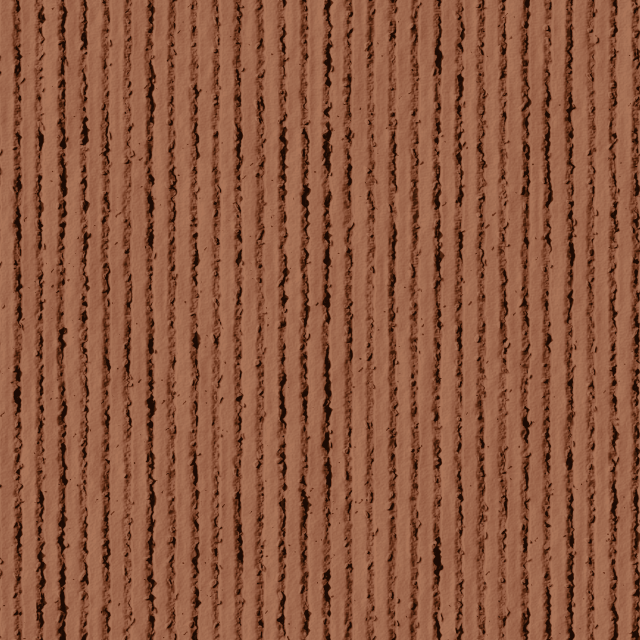
Give the GLSL for this texture, as a Shadertoy shader.

```glsl
const float RIBS = 29.0;          // ribs across the canvas
const float RIB_SHIFT = 0.33;     // puts the first groove in place
const float GROOVE_DEPTH = 0.20;
const float GROOVE_SHADE = 1.25;  // ramp steps lost inside a groove
const float FLECK_SHADE = 1.5;
const float CRACK_SHADE = 3.6;
const float CRUMB_SHADE = 1.9;    // shadow thrown by a crumb
const float PIT_SHADE = 2.8;
const float LUMP_ROWS = 1.6;      // lump cells per rib width, upwards
const float LUMP_HEIGHT = 0.13;
const float LUMP_CHANCE = 0.62;
const float PIT_CHANCE = 0.03;
const float FLAT_TONE = 4.6;      // position of a flat face on the colour ramp
const float RELIEF = 1.4;         // strength of the side light
const float LIGHT_STEP = 0.055;   // slope sampling distance, in rib widths
const vec2 TO_LIGHT = vec2(-0.88, 0.47);
const vec3 CLAY[6] = vec3[6](
    vec3(0.11, 0.04, 0.01), vec3(0.25, 0.11, 0.04), vec3(0.39, 0.18, 0.09),
    vec3(0.50, 0.28, 0.18), vec3(0.59, 0.37, 0.27), vec3(0.65, 0.44, 0.33));

float hash(vec2 p) { return fract(sin(dot(p, vec2(127.1, 311.7))) * 43758.5453); }

float noise(vec2 p) {
    vec2 i = floor(p), f = fract(p);
    f = f * f * (3.0 - 2.0 * f);
    return mix(mix(hash(i), hash(i + vec2(1, 0)), f.x),
               mix(hash(i + vec2(0, 1)), hash(i + vec2(1, 1)), f.x), f.y);
}

// Signed distance across the rib from its wandering groove line
float grooveOffset(vec2 q) {
    float id = floor(q.x);
    float wander = 0.08 * (noise(vec2(id * 13.0, q.y * 0.45)) - 0.5)
                 + 0.07 * (noise(vec2(id * 29.0, q.y * 2.7)) - 0.5);
    return fract(q.x) - 0.5 + wander + 0.09 * (noise(q * 5.0) - 0.5);
}

float grooveBand(float d) {
    return smoothstep(-0.30, -0.04, d) * (1.0 - smoothstep(0.06, 0.20, d));
}

// Ragged crumbs pressed along the shaded edge of each groove
float lumps(vec2 q) {
    float ragged = 0.8 * (noise(q * 7.0) - 0.5), h = 0.0;
    for (int j = -1; j <= 1; j++) {
        vec2 cell = floor(q * vec2(1.0, LUMP_ROWS)) + vec2(0, j);
        float present = step(hash(cell + 3.7), LUMP_CHANCE);
        vec2 centre = vec2(0.44 + 0.34 * (hash(cell + 8.1) - 0.5),
                           (cell.y + hash(cell + 5.3)) / LUMP_ROWS);
        vec2 size = mix(vec2(0.08, 0.09), vec2(0.17, 0.25),
                        vec2(hash(cell + 1.9), hash(cell + 6.2)));
        vec2 away = vec2(fract(q.x), q.y) - centre;
        away.x += away.y * (hash(cell + 9.4) - 0.5);
        h = max(h, present * (1.0 - smoothstep(0.4, 1.0, length(away / size) + ragged)));
    }
    return h;
}

// Surface height: groove walls, dents and grain, roughest in the groove
float height(vec2 q) {
    float groove = grooveBand(grooveOffset(q));
    float grain = 0.55 * noise(q * 8.0) + 0.45 * noise(q * 15.0 + 4.0);
    float dents = 0.10 * noise(q * vec2(3.0, 1.7));
    return LUMP_HEIGHT * lumps(q) + dents + mix(0.055, 0.19, groove) * grain
         - GROOVE_DEPTH * groove;
}

// Broken dark crack at the groove floor, from 0 to 1
float crack(vec2 q, float d) {
    float id = floor(q.x);
    float jag = 0.14 * (noise(vec2(id * 7.0, q.y * 3.6)) - 0.5)
              + 0.09 * (noise(vec2(id * 11.0, q.y * 9.0)) - 0.5);
    float strength = mix(0.6, 1.1, hash(vec2(id, 2.6)));
    float wear = mix(noise(vec2(id * 17.0, q.y * 1.1)), noise(vec2(id * 23.0, q.y * 4.2)), 0.5);
    float halfWidth = mix(-0.13, 0.19, wear * strength);
    return 1.0 - smoothstep(-0.04, 0.04, abs(d - 0.04 - jag) - halfWidth);
}

// Sparse pinholes of mixed size
float pits(vec2 q) {
    vec2 grid = q * 4.0 + 0.8 * noise(q * 6.0), cell = floor(grid);
    vec2 centre = 0.3 + 0.4 * vec2(hash(cell + 0.7), hash(cell + 4.9));
    float r = length(fract(grid) - centre) / mix(0.12, 0.3, hash(cell + 2.2));
    return step(hash(cell + 7.3), PIT_CHANCE) * (1.0 - smoothstep(0.4, 1.0, r));
}

vec3 clayRamp(float tone) {
    vec3 colour = CLAY[0];
    for (int i = 1; i < 6; i++)
        colour = mix(colour, CLAY[i], clamp(tone - float(i - 1), 0.0, 1.0));
    return colour * (1.0 + 0.12 * max(tone - 5.0, 0.0));
}

vec3 surface(vec2 p) {
    vec2 q = p * RIBS - vec2(RIB_SHIFT, 0.0);
    float id = floor(q.x), d = grooveOffset(q);
    float slope = (height(q) - height(q + TO_LIGHT * LIGHT_STEP)) / LIGHT_STEP;
    float streak = noise(q * vec2(5.0, 0.25)) - 0.5;
    float tone = FLAT_TONE + 0.9 * streak + RELIEF * min(slope, 0.45);
    // Groove shade varies between ribs and along each one
    float depth = 0.6 + 0.4 * hash(vec2(id, 6.1)) + 0.4 * noise(vec2(id * 19.0, q.y * 0.3));
    float fleck = smoothstep(0.55, 0.8, noise(q * vec2(7.0, 5.0) + 9.0));
    tone -= grooveBand(d) * depth * (GROOVE_SHADE + FLECK_SHADE * fleck);
    tone = clamp(tone, 0.9, 5.3);
    float crumbShadow = max(lumps(q + TO_LIGHT * 0.11) - lumps(q), 0.0);
    tone -= CRUMB_SHADE * crumbShadow + CRACK_SHADE * crack(q, d) + PIT_SHADE * pits(q);
    return clayRamp(max(tone, 0.0));
}

void mainImage(out vec4 fragColor, in vec2 fragCoord) {
    vec3 colour = vec3(0.0);
    for (int i = 0; i < 4; i++) {  // four samples per pixel smooth the edges
        vec2 jitter = vec2(i % 2, i / 2) * 0.5 - 0.25;
        colour += surface((fragCoord + jitter) / iResolution.xy);
    }
    fragColor = vec4(colour * 0.25, 1.0);
}
```
